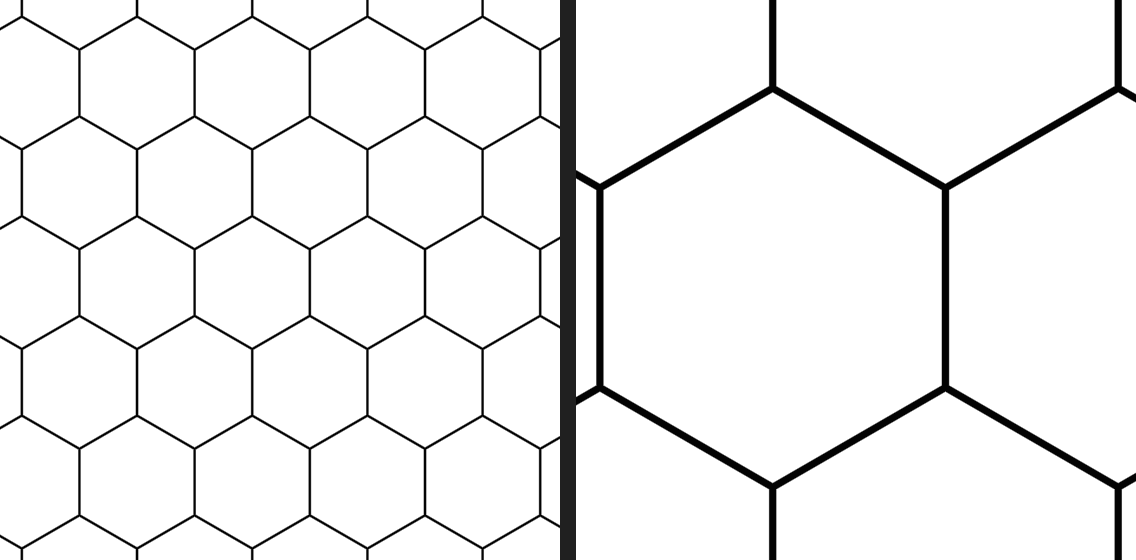
Left, the full canvas; right, a detail of the centre.
Write a Shadertoy shader that draws this pattern.

```glsl
// Regular honeycomb of thin black outlines on white, pointed corners up.

#define CELL_WIDTH 0.2057           // distance between upright sides
#define CELL_CENTER vec2(0.4504, 0.4954)
#define LINE_WIDTH 0.0043
#define EDGE_SOFTNESS 1.3           // blend width in output pixels
#define LINE_COLOR vec3(0.01)
#define PAPER_COLOR vec3(1.0)

const float SQRT3 = sqrt(3.0);

// Offset from the nearest hexagon centre, for cells one unit wide.
vec2 hexLocal(vec2 p) {
    vec2 period = vec2(1.0, SQRT3);
    vec2 evenRow = mod(p + 0.5 * period, period) - 0.5 * period;
    vec2 oddRow = mod(p, period) - 0.5 * period;
    return dot(evenRow, evenRow) < dot(oddRow, oddRow) ? evenRow : oddRow;
}

// Distance from a point inside a cell to its closest side.
float hexSideDistance(vec2 local) {
    vec2 q = abs(local);
    return 0.5 - max(q.x, dot(q, vec2(0.5, 0.5 * SQRT3)));
}

void mainImage(out vec4 fragColor, in vec2 fragCoord) {
    vec2 uv = fragCoord / iResolution.y;
    float pixel = 1.0 / iResolution.y;

    // Side distance in canvas units
    vec2 local = hexLocal((uv - CELL_CENTER) / CELL_WIDTH);
    float dist = hexSideDistance(local) * CELL_WIDTH;

    // Antialiased outline
    float blend = EDGE_SOFTNESS * pixel;
    float ink = clamp(0.5 - (dist - 0.5 * LINE_WIDTH) / blend, 0.0, 1.0);
    fragColor = vec4(mix(PAPER_COLOR, LINE_COLOR, ink), 1.0);
}
```
